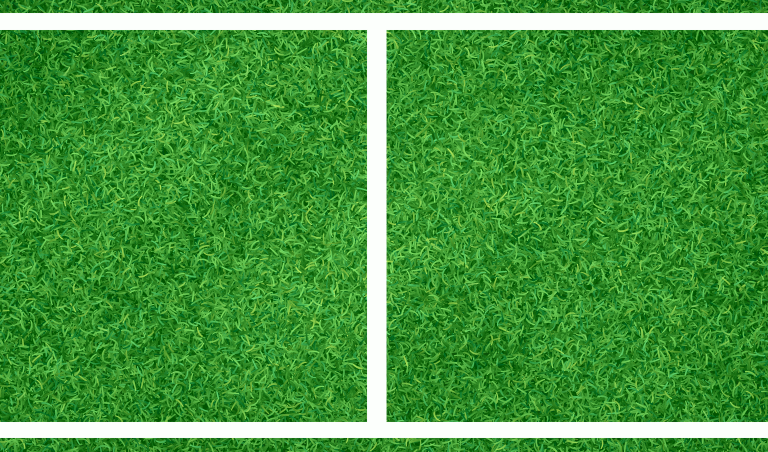
This texture is drawn by a Shadertoy shader. Its source:

```glsl
#define LAYERS 8
#define CELL 0.016
#define BLADE_HALF_LENGTH 0.0105
#define BLADE_HALF_WIDTH 0.0019
#define BEND 60.0
#define SHADOW_GREEN vec3(0.05, 0.39, 0.035)
#define LIGHT_GREEN vec3(0.42, 0.79, 0.33)
#define GUTTER_WHITE vec3(0.99, 1.0, 0.99)
#define TOP_BAND vec2(0.9336, 0.9712)
#define BOTTOM_BAND vec2(0.0310, 0.0664)
#define MIDDLE_BAND vec2(0.4779, 0.5033)

vec4 hash4(vec2 cell, float seed) {
    vec4 h = fract((cell.xyxy + seed * 17.3) * vec4(0.1031, 0.1030, 0.0973, 0.1099));
    h += dot(h, h.wzxy + 33.33);
    return fract((h.xxyz + h.yzzw) * h.zywx);
}

// Soft coverage of the interval between limits.x and limits.y
float band(float x, vec2 limits, float softness) {
    return smoothstep(-softness, softness, x - limits.x)
         * smoothstep(-softness, softness, limits.y - x);
}

// Broad, slow changes of brightness over the lawn
float lawnTone(vec2 uv, float aspect) {
    vec2 p = uv * vec2(aspect, 1.0);
    float waves = sin(p.x * 9.0 + 2.0 * sin(p.y * 6.0))
                + sin(p.y * 11.0 - p.x * 5.0 + 1.3)
                + 0.7 * sin(p.x * 23.0 + 3.0 * sin(p.y * 17.0));
    vec2 fromCentre = (uv - vec2(0.48, 0.53)) * 2.0;
    return 0.035 * waves + 0.06 - 0.12 * dot(fromCentre, fromCentre);
}

// Coverage of one curved, tapering blade; along runs from root 0 to tip 1
float blade(vec2 q, float angle, float bend, float softness, out float along) {
    float c = cos(angle), s = sin(angle);
    q = vec2(c * q.x + s * q.y, c * q.y - s * q.x);
    q.y += bend * (q.x * q.x - 0.00004);
    along = clamp(q.x / BLADE_HALF_LENGTH * 0.5 + 0.5, 0.0, 1.0);
    float nearest = clamp(q.x, -BLADE_HALF_LENGTH, BLADE_HALF_LENGTH);
    float width = BLADE_HALF_WIDTH * mix(1.15, 0.65, along);
    float d = length(vec2(q.x - nearest, q.y)) - width;
    return 1.0 - smoothstep(-softness, softness, d);
}

vec3 grass(vec2 p, float tone, float softness) {
    vec3 color = SHADOW_GREEN * (0.9 + tone);
    for (int layer = 0; layer < LAYERS; layer++) {
        float seed = float(layer) + 1.0;
        float height = float(layer) / float(LAYERS - 1);
        vec2 g = p / CELL + vec2(0.37, 0.71) * seed;
        vec2 home = floor(g);
        for (int j = -1; j <= 1; j++)
        for (int i = -1; i <= 1; i++) {
            vec2 cell = home + vec2(i, j);
            vec4 place = hash4(cell, seed);
            vec4 look = hash4(cell + 91.0, seed);
            float along;
            float cover = blade((g - cell - place.xy) * CELL, place.z * 6.2832,
                                (place.w - 0.5) * BEND, softness, along);
            // Higher blades and tips catch more light
            float light = 0.04 + 0.58 * height + 0.95 * (look.x - 0.5)
                        + 0.3 * (along - 0.5) + tone;
            vec3 tint = mix(SHADOW_GREEN, LIGHT_GREEN, clamp(light, -0.15, 1.3));
            // Some blades lean to yellow, others to cool green
            tint += vec3(0.17, 0.03, -0.03) * smoothstep(0.72, 1.0, look.y) * light;
            tint += vec3(-0.09, -0.01, 0.07) * smoothstep(0.7, 1.0, look.z);
            color = mix(color, tint, cover);
        }
    }
    return color;
}

void mainImage(out vec4 fragColor, in vec2 fragCoord) {
    vec2 uv = fragCoord / iResolution.xy;
    vec2 p = fragCoord / iResolution.y;
    float aspect = iResolution.x / iResolution.y;
    float pixel = 1.0 / iResolution.y;
    vec3 color = grass(p, lawnTone(uv, aspect), 0.65 * pixel);

    // White gutters around the two panels
    float rows = max(band(uv.y, TOP_BAND, 0.6 * pixel),
                     band(uv.y, BOTTOM_BAND, 0.6 * pixel));
    float column = band(uv.x, MIDDLE_BAND, 0.6 * pixel / aspect)
                 * band(uv.y, vec2(BOTTOM_BAND.x, TOP_BAND.y), 0.6 * pixel);
    color = mix(color, GUTTER_WHITE, max(rows, column));
    fragColor = vec4(clamp(color, 0.0, 1.0), 1.0);
}
```
